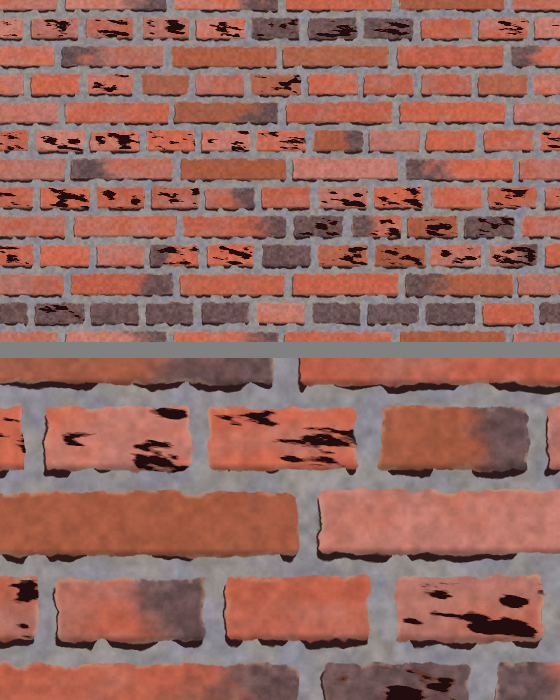
Top, the full canvas; bottom, a detail of the centre.
Give the GLSL for this texture, as a Shadertoy shader.

```glsl
#define ROWS 12.0
#define WALL_WIDTH 19.69
#define STRETCHERS 5.0
#define JOINT 0.27
#define BRICK_HALF_HEIGHT 0.365
#define EDGE_WEAR 0.075
#define SHADOW_DROP 0.075
#define MORTAR vec3(0.56, 0.54, 0.55)
#define RED vec3(0.75, 0.385, 0.295)
#define PINK vec3(0.72, 0.46, 0.41)
#define BURNT vec3(0.41, 0.325, 0.33)
#define PIT vec3(0.13, 0.05, 0.05)

const float PI = 3.14159;

// Share of cracked and of burnt headers in each header course
const float crackShare[6] = float[6](0.9, 0.3, 0.5, 0.8, 0.7, 0.2);
const float burntShare[6] = float[6](0.15, 0.25, 0.15, 0.15, 0.4, 0.6);

float hash(vec2 p) {
    vec3 q = fract(vec3(p.xyx) * 0.1031);
    q += dot(q, q.yzx + 33.33);
    return fract((q.x + q.y) * q.z);
}

float noise(vec2 p) {
    vec2 i = floor(p), f = fract(p);
    f = f * f * (3.0 - 2.0 * f);
    return mix(mix(hash(i), hash(i + vec2(1, 0)), f.x),
               mix(hash(i + vec2(0, 1)), hash(i + vec2(1, 1)), f.x), f.y);
}

float fbm(vec2 p) {
    float sum = 0.0, amp = 0.533;
    for (int k = 0; k < 4; k++) {
        sum += amp * noise(p);
        p = p * 2.03 + 17.3;
        amp *= 0.5;
    }
    return sum;
}

float roundedBox(vec2 p, vec2 halfSize, float radius) {
    vec2 d = abs(p) - halfSize + radius;
    return length(max(d, 0.0)) + min(max(d.x, d.y), 0.0) - radius;
}

vec3 brickFace(vec2 u, vec2 local, vec2 halfSize, vec2 id, bool header) {
    float tone = hash(id + 3.7), blotch = fbm(u * vec2(1.4, 2.4));
    float grain = fbm(u * 9.0 + 40.0);
    int course = int(id.y) / 2;

    // Fired clay, from red to pink, a few browner
    vec3 col = mix(RED, PINK, smoothstep(0.5, 1.0, 0.55 * tone + 0.85 * blotch));
    col = mix(col, vec3(0.62, 0.35, 0.25), 0.7 * step(0.86, hash(id + 8.1)));
    col *= 0.86 + 0.28 * grain;
    col *= 0.95 + 0.1 * hash(id + 12.9);

    // Burnt ends and wholly burnt bricks
    float burntChance = header ? burntShare[course] : 0.16;
    if (hash(id + 21.3) < burntChance) {
        float side = hash(id + 5.5) < 0.5 ? -1.0 : 1.0;
        float reach = header && hash(id + 9.2) < 0.6 ? 2.0 : 0.0;
        float along = side * local.x / halfSize.x + reach + 0.9 * (blotch - 0.5);
        float burn = smoothstep(-0.1, 0.45, along - (header ? 0.0 : 0.25));
        col = mix(col, BURNT * (0.65 + 0.6 * grain), 0.92 * burn);
    }

    // Ragged sideways cracks, denser toward the right
    if (header && hash(id + 31.7) < crackShare[course]) {
        vec2 inset = abs(local) / halfSize;
        float pit = fbm(vec2(u.x * 2.3, (u.y - 0.12 * u.x) * 7.5) + 60.0 * id);
        pit += 0.09 * local.x / halfSize.x - 0.2 * smoothstep(0.65, 1.0, max(inset.x, inset.y));
        col = mix(col, vec3(0.40, 0.19, 0.15), 0.75 * smoothstep(0.53, 0.59, pit));
        col = mix(col, PIT, smoothstep(0.59, 0.62, pit));
    }
    return col;
}

void mainImage(out vec4 fragColor, in vec2 fragCoord) {
    // One unit is one course; y runs down from the top
    vec2 uv = fragCoord / iResolution.xy;
    vec2 u = vec2(uv.x * WALL_WIDTH, (1.0 - uv.y) * ROWS);
    float soft = max(ROWS / iResolution.y, 0.012);

    // Slightly uneven laying
    vec2 laid = u + vec2(0.13 * pow(sin(PI * uv.x), 2.0), 0.07 * pow(sin(PI * uv.y), 2.0));
    float course = floor(laid.y + 0.5), row = mod(course, ROWS);
    bool header = mod(row, 2.0) > 0.5;

    // Courses alternate between stretchers and headers
    float pitch = WALL_WIDTH / STRETCHERS * (header ? 0.5 : 1.0);
    float shift = 0.579 * pitch - 0.2 * sin(2.0 * PI * (row + 1.0) / ROWS);
    float cell = (laid.x - shift) / pitch;
    if (row == 8.0 && cell > 2.0 && cell < 4.0) {
        header = true;
        pitch *= 0.5;
        cell *= 2.0;
    }
    vec2 id = vec2(mod(floor(cell), round(WALL_WIDTH / pitch)), row);

    // Brick outline with size variation and chipped edges
    vec2 vary = vec2(hash(id + 1.3), hash(id + 2.9)) - 0.5;
    vec2 local = vec2((fract(cell) - 0.5) * pitch, laid.y - course) - vec2(0.07, 0.03) * vary;
    vec2 halfSize = vec2(0.5 * (pitch - JOINT) + 0.05 * vary.y, BRICK_HALF_HEIGHT + 0.02 * vary.x);
    vec2 worn = local + EDGE_WEAR * (vec2(fbm(u * 5.0), fbm(u * 5.0 + 70.0)) - 0.5) * 1.6;
    float d = roundedBox(worn, halfSize, 0.07);

    // Sandy mortar
    float sand = fbm(u * 8.0 + 90.0);
    vec3 col = MORTAR * (0.84 + 0.32 * sand);
    col += 0.05 * (noise(u * 3.0) - 0.5) * vec3(1.0, 0.6, -1.0);

    // Broken shadow under each brick
    float drop = SHADOW_DROP * smoothstep(0.25, 0.6, noise(vec2(u.x * 4.0, course * 7.0)));
    float shade = roundedBox(worn - vec2(-0.25 * drop, drop), halfSize, 0.07);
    col = mix(col, PIT, 0.9 * smoothstep(soft, -soft, shade) * step(0.01, drop));

    // Face with a pale, crumbly rim
    vec3 face = brickFace(u, local, halfSize, id, header);
    float rim = smoothstep(-0.07, 0.0, d) * smoothstep(0.4, 0.65, fbm(u * 6.0 + 25.0));
    face = mix(face, vec3(0.76, 0.61, 0.52), 0.6 * rim);
    face *= 1.0 - 0.3 * smoothstep(0.27, 0.37, local.y);
    col = mix(col, face, smoothstep(soft, -soft, d));

    fragColor = vec4(clamp(col, 0.0, 1.0), 1.0);
}
```
